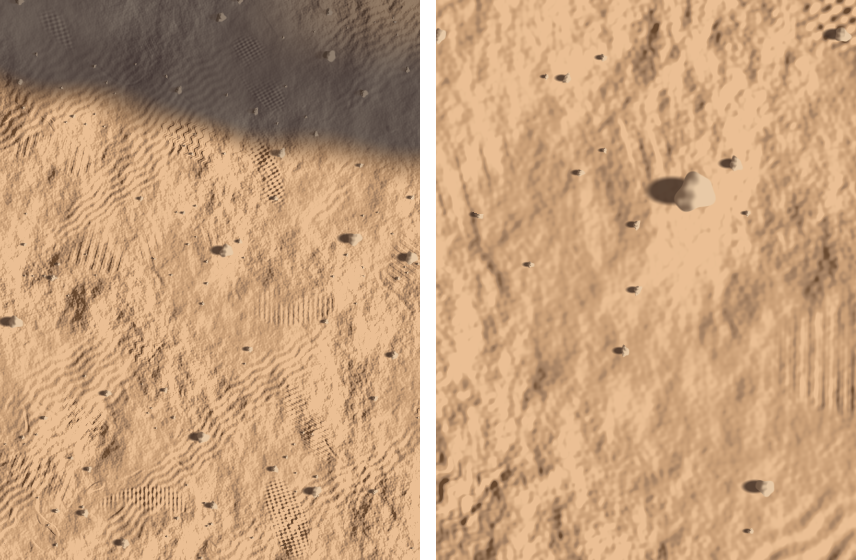
Left, the full canvas; right, a detail of the centre.
Write a WebGL 2 fragment shader that draws this texture.

```glsl
#version 300 es
precision highp float;
uniform vec2 u_resolution;
out vec4 fragColor;

#define RELIEF 1.75
#define ROUGHNESS 0.30
#define PRINT_GRID 3.7
#define PRINT_DEPTH 0.16
#define TRACK_DEPTH 0.0016
#define CREASE_DEPTH 0.0036
#define PENUMBRA 0.055
#define LIGHT_DIR vec2(0.97, -0.24)

vec2 hash2(vec2 c) {
  vec3 q = fract(c.xyx * vec3(0.1031, 0.1030, 0.0973));
  q += dot(q, q.yzx + 33.33);
  return fract((q.xx + q.yz) * q.zy);
}

float gradDot(vec2 cell, vec2 offset) {
  return dot(hash2(cell + 57.0) * 2.0 - 1.0, offset);
}

float noise(vec2 p) {
  vec2 i = floor(p), f = p - i;
  vec2 u = f * f * f * (f * (f * 6.0 - 15.0) + 10.0);
  vec2 e = vec2(0.0, 1.0);
  return mix(mix(gradDot(i, f), gradDot(i + e.yx, f - e.yx), u.x),
             mix(gradDot(i + e.xy, f - e.xy), gradDot(i + 1.0, f - 1.0), u.x), u.y);
}

mat2 rotation(float a) {
  return mat2(cos(a), sin(a), -sin(a), cos(a));
}

// Shoe prints: one worn, turned sole per cell, with bars, waves or studs
float prints(vec2 p) {
  vec2 home = floor(p * PRINT_GRID);
  float h = 0.0;
  for (int k = 0; k < 9; k++) {
    vec2 cell = home + vec2(k % 3 - 1, k / 3 - 1);
    vec2 r = hash2(cell + 11.0), s = hash2(cell + 83.0);
    vec2 q = rotation(6.283 * s.x) * (p - (cell + 0.2 + 0.6 * r) / PRINT_GRID);
    if (length(q) > 0.17) continue;
    float rim = length(q / vec2(0.115, 0.05 + 0.12 * max(q.x, -0.15)));
    float sole = 1.0 - smoothstep(0.75, 1.0, rim);
    float pitch = mix(0.011, 0.021, r.y);
    vec2 w = q * 6.283 / pitch;
    float bars = sin(w.x + (s.y < 0.4 ? 0.0 : 1.3 * sin(w.y * 0.8)));
    float studs = 1.3 * sin(w.x * 0.8 + w.y * 0.6) * sin(w.x * 0.8 - w.y * 0.6);
    float tread = s.y < 0.72 ? smoothstep(-0.7, 0.7, bars) : studs;
    h += PRINT_DEPTH * pitch * sole * tread;
    float ridge = (rim - 1.08) * 9.0;
    h += 0.0025 * exp(-ridge * ridge) * smoothstep(0.0, 0.08, q.x);
  }
  return h * smoothstep(-0.16, 0.16, noise(p * 8.0 + 4.0));
}

float height(vec2 p) {
  // Trampled ground: equal slope in each octave, calmer in smooth patches
  float patchy = 0.6 + 0.8 * smoothstep(-0.25, 0.3, noise(p * 4.0 + 20.0));
  float h = 0.0, freq = 6.0;
  for (int i = 0; i < 6; i++) {
    h += ROUGHNESS * patchy * noise(p * freq + float(i) * 13.7) / freq;
    freq *= 2.0;
  }
  // Creases and scuffed edges, broken into short pieces
  vec2 bent = p + 0.05 * vec2(noise(p * 5.0), noise(p * 5.0 + 31.0));
  float crease = 1.0 - smoothstep(0.0, 0.07, abs(noise(bent * 8.5 + 3.0)));
  h -= CREASE_DEPTH * crease * smoothstep(-0.02, 0.25, noise(p * 10.0 + 70.0));
  float clods = smoothstep(0.18, 0.38, noise(bent * 30.0 + 9.0));
  h += 0.0035 * clods * smoothstep(0.0, 0.3, noise(p * 4.5 + 46.0));
  // Grooved wheel tracks sweeping up to the right
  vec2 along = rotation(-0.68) * (p + 0.6 * (bent - p));
  float band = smoothstep(0.05, 0.25, noise(along * vec2(1.6, 7.0) + 15.0));
  h += TRACK_DEPTH * band * sin(along.y * 330.0 + 1.2 * sin(along.x * 90.0));
  return h + prints(p);
}

// Stones of one size class: pale faceted body and a shadow thrown to the left
vec3 addStones(vec3 col, vec2 p, float grid, float share, vec2 sizes, float sun, float px) {
  vec2 home = floor(p * grid);
  for (int k = 0; k < 9; k++) {
    vec2 cell = home + vec2(k % 3 - 1, k / 3 - 1);
    vec2 r = hash2(cell + grid * 3.0), s = hash2(cell + grid * 7.0 + 5.0);
    if (s.x > share) continue;
    float size = mix(sizes.x, sizes.y, s.y * s.y);
    vec2 d = (p - (cell + 0.15 + 0.7 * r) / grid) / size;
    if (length(d) > 4.0) continue;
    vec2 q = rotation(6.283 * r.x) * d * vec2(0.9, 1.0 + 0.35 * r.y);
    float a = atan(q.y, q.x);
    float body = length(q) * (1.0 + 0.13 * cos(3.0 * a + 6.0 * s.y) + 0.07 * cos(5.0 * a));
    float soft = px / size;
    float shadowDist = length((d + vec2(1.25, -0.12)) / vec2(1.5, 0.8));
    float dark = 1.0 - smoothstep(0.75 - soft, 1.05 + soft, shadowDist);
    col = mix(col, vec3(0.25, 0.18, 0.14), dark * mix(0.25, 0.85, sun));
    float facet = smoothstep(-0.8, 0.25, d.x - 0.3 * d.y + 0.6 * noise(d * 1.8 + cell));
    vec3 lit = mix(vec3(0.46, 0.36, 0.28), vec3(0.91, 0.79, 0.65), facet);
    vec3 stone = mix(lit * vec3(0.61, 0.62, 0.66), lit, sun);
    col = mix(col, stone, 1.0 - smoothstep(1.0 - soft, 1.0 + soft, body));
  }
  return col;
}

void main() {
  vec2 p = gl_FragCoord.xy / u_resolution.x;
  float px = 1.0 / u_resolution.x;
  vec2 stepL = LIGHT_DIR * 0.0013;
  float slope = (height(p - stepL) - height(p + stepL)) / 0.0026;
  float broad = noise(p * 3.0 + 40.0) + 0.5 * noise(p * 9.0 + 8.0);
  float light = RELIEF * slope + 0.6 * broad + 0.15;
  // Sunlit sand
  vec3 sand = mix(vec3(0.79, 0.62, 0.46), vec3(0.92, 0.75, 0.58), smoothstep(-0.35, 0.9, light));
  sand = mix(vec3(0.65, 0.51, 0.39), sand, smoothstep(-1.05, -0.15, light));
  sand = mix(vec3(0.40, 0.28, 0.18), sand, smoothstep(-2.2, -0.85, light));
  // Large shadow across the top, fading at the upper right corner
  float tone = 0.42 + 0.22 * light + 0.5 * broad;
  vec3 shade = mix(vec3(0.32, 0.27, 0.25), vec3(0.46, 0.41, 0.37), clamp(tone, -0.3, 1.2));
  float glow = smoothstep(0.5, 1.0, p.x) * smoothstep(1.13, 1.32, p.y);
  shade = mix(shade, sand * 0.74, 0.6 * glow);
  float edge = p.y - 1.125 + 0.19 * p.x + 0.07 * noise(p * 4.0 + 2.0);
  float sun = 1.0 - smoothstep(-PENUMBRA, PENUMBRA, edge);
  vec3 col = mix(shade, sand, sun);
  col -= vec3(0.04, 0.07, 0.10) * 2.0 * sun * (1.0 - sun);
  // Grit, pebbles and stones
  float gritty = 0.16 * smoothstep(-0.1, 0.35, noise(p * 5.0 + 60.0));
  col = addStones(col, p, 42.0, gritty, vec2(0.0018, 0.004), sun, px);
  col = addStones(col, p, 11.0, 0.12, vec2(0.005, 0.011), sun, px);
  col = addStones(col, p, 4.5, 0.30, vec2(0.011, 0.024), sun, px);
  fragColor = vec4(clamp(col, 0.0, 1.0), 1.0);
}
```
